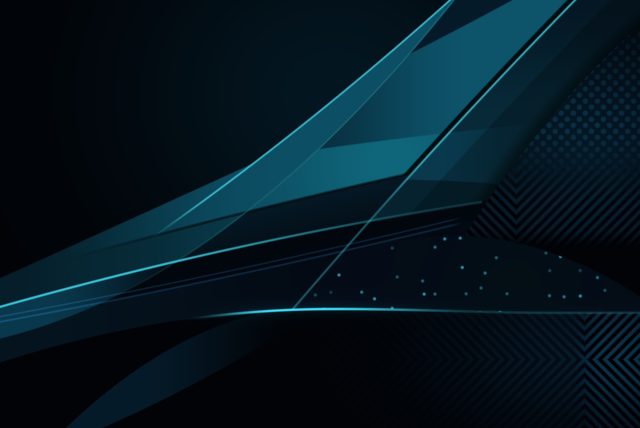
Write a WebGL 2 fragment shader that draws this background.

```glsl
#version 300 es
precision highp float;
// Dark abstract backdrop: swept teal glass panels, glowing edges, dots and chevrons.
uniform vec2 u_resolution;
out vec4 fragColor;

const vec3 INK = vec3(.004, .01, .025);
const vec3 NAVY = vec3(.012, .035, .07);
const vec3 SLATE = vec3(.018, .09, .14);
const vec3 DEEP = vec3(.03, .18, .245);
const vec3 TEAL = vec3(.045, .29, .37);
const vec3 BRIGHT = vec3(.06, .4, .48);
const vec3 GLOW = vec3(.24, .8, .88);
const vec3 STEEL = vec3(.035, .12, .19);
const float CHEVRON_STEP = .024;
const float MESH_STEP = .02;
const float DOT_CELL = .048;
const float DOT_RADIUS = .0036;

vec2 p;   // position in canvas heights
float aa; // one pixel

float hash(vec2 c) { return fract(sin(dot(c, vec2(127.1, 311.7))) * 43758.5453); }

float ramp(float a, float b, float x) {
  float t = clamp((x - a) / (b - a), 0., 1.);
  return t * t * (3. - 2. * t);
}

// Signed distance, positive above the parabola through three points.
float arc(vec3 x, vec3 y) {
  float s = (y.y - y.x) / (x.y - x.x);
  float k = ((y.z - y.y) / (x.z - x.y) - s) / (x.z - x.x);
  float slope = s + k * (2. * p.x - x.x - x.y);
  return (p.y - y.x - (p.x - x.x) * (s + k * (p.x - x.y))) / sqrt(1. + slope * slope);
}

float cover(float d) { return ramp(-aa, aa, d); }
float overlap(float a, float b, float c) { return cover(min(min(a, b), c)); }
float stroke(float d, float w) { return cover(w - abs(d)); }
float halo(vec2 c, vec2 r) { vec2 q = (p - c) / r; return exp(-dot(q, q)); }

float chevrons(float t) {
  float w = aa / CHEVRON_STEP * 1.5;
  return ramp(.25 - w, .25 + w, abs(fract(t / CHEVRON_STEP) - .5));
}

float mesh() {
  vec2 q = vec2(p.x + p.y, p.y - p.x) * .707 / MESH_STEP;
  return ramp(.42, .2, length(fract(q) - .5));
}

float scatter() {
  vec2 id = floor(p / DOT_CELL);
  vec2 spot = vec2(hash(id), hash(id + 17.)) * .7 + .15;
  float d = length(p - (id + spot) * DOT_CELL);
  return cover(DOT_RADIUS - d) * step(.4, hash(id + 5.)) * (.35 + .65 * hash(id + 9.));
}

void main() {
  p = gl_FragCoord.xy / u_resolution * vec2(1.5, 1);
  aa = 1. / u_resolution.y;

  // Curves shared by panels and lit edges
  float crest = arc(vec3(.348, .703, 1.055), vec3(.439, .703, 1));
  float shoulder = arc(vec3(0, .293, .586), vec3(.35, .482, .615));
  float blade = arc(vec3(0, .586, 1.064), vec3(.209, .512, 1));
  float belly = arc(vec3(0, .469, .967), vec3(.35, .477, .596));
  float sweep = arc(vec3(0, .586, 1.123), vec3(.283, .428, .527));
  float spine = arc(vec3(.684, .967, 1.348), vec3(.275, .596, 1));
  float border = arc(vec3(1.084, 1.279, 1.5), vec3(.443, .713, .941));
  float band = arc(vec3(.723, 1.035, 1.279), vec3(.648, .688, .713));
  float roof = arc(vec3(.82, .918, 1.201), vec3(.805, .853, 1));
  float fold = arc(vec3(.967, 1.08, 1.21), vec3(.58, .576, .566));
  float rail = arc(vec3(0, .586, 1.074), vec3(.248, .365, .477));
  float hump = arc(vec3(.889, 1.17, 1.5), vec3(.428, .44, .307));
  float bend = max(.78 - p.x, 0.);
  float ground = p.y - .278 + .207 * bend * bend + .009 * ramp(.8, 1.3, p.x);

  // Night sky
  vec3 col = mix(INK, vec3(.012, .085, .125), halo(vec2(.78, .78), vec2(.48, .42)));

  // Patterned wall on the right
  float lit = halo(vec2(1.36, .66), vec2(.28, .23));
  vec3 wall = mix(NAVY * .7, SLATE, lit);
  wall += DEEP * mesh() * .45 * ramp(.56, .72, p.y) * (.25 + lit);
  wall += (chevrons(p.y - abs(p.x - 1.21)) - .5) * DEEP * .55 * ramp(.64, .52, p.y);
  col = mix(col, mix(INK, wall, ramp(.415, .47, p.y)), cover(-border));

  // Glass right of the spine
  vec3 glass = mix(DEEP * .9, SLATE, ramp(.72, 1., p.y));
  glass = mix(glass, DEEP * 1.25, cover(-band) * ramp(1.3, 1., p.x));
  glass = mix(glass, DEEP * .75, cover(-fold));
  glass *= (1. - .22 * cover(-spine - .06)) * (.55 + .45 * ramp(0., .04, border));
  col = mix(col, glass, overlap(-spine, border, sweep));

  // Central panel
  vec3 panel = mix(DEEP, TEAL * 1.12, ramp(.7, 1.1, p.x));
  panel = mix(panel, mix(TEAL, BRIGHT, halo(vec2(.92, .62), vec2(.25))), cover(-band));
  panel = mix(panel, SLATE * 1.15, cover(roof));
  panel = mix(panel, SLATE * mix(1., .65, ramp(0., .1, -belly)), cover(-belly));
  col = mix(col, panel, overlap(-blade, spine, sweep));

  // Left wing and the dark seams
  vec3 wing = mix(DEEP * .65, TEAL * 1.05, ramp(0., .65, p.x));
  wing *= 1. - .25 * cover(-belly) * ramp(.1, .4, p.x);
  col = mix(col, wing, cover(min(-min(crest, shoulder), blade)));
  col *= 1. - .55 * stroke(belly, .003) * cover(spine) * ramp(.1, .5, p.x);
  col *= 1. - .85 * overlap(spine, .013 - spine, belly);

  // Shadowed layers and dotted dome
  vec3 under = mix(NAVY * .75, mix(SLATE * .85, NAVY, ramp(0., .9, p.x)), cover(-rail));
  under = mix(under, DEEP * 1.2, cover(blade) * ramp(.5, .1, p.x));
  col = mix(col, under, overlap(-sweep, ground, max(border, -hump)));
  float dome = overlap(-hump, ground, -spine);
  col = mix(col, mix(NAVY * 1.25, SLATE * .6, halo(vec2(1.2, .33), vec2(.2))), dome);
  col += GLOW * .65 * scatter() * dome;

  // Floor with leaf and chevrons
  float glint = halo(vec2(1.4, .17), vec2(.36, .17));
  float zig = chevrons(abs(p.y - .16) - abs(p.x - 1.37)) - .4;
  vec3 base = INK + glint * (SLATE * .65 + zig * DEEP * (.3 + .9 * ramp(1.33, 1.42, p.x)));
  float leafTop = arc(vec3(.156, .313, .586), vec3(.002, .131, .262));
  float leafBase = arc(vec3(.244, .488, .72), vec3(.002, .121, .258));
  base = mix(base, SLATE * 1.15, cover(min(-leafTop, leafBase)) * ramp(.72, .3, p.x));
  col = mix(col, base, cover(-ground));

  // Lit edges
  col += STEEL * (stroke(rail, .002) + stroke(rail - .012, .0015)) * ramp(1.09, 1.05, p.x);
  col = mix(col, GLOW * .6, stroke(blade, .0014) * ramp(.1, .8, p.x) * .75);
  col = mix(col, GLOW, stroke(crest, .002) * ramp(.34, .5, p.x) * .9);
  col = mix(col, GLOW, stroke(sweep, .0026) * mix(.95, .2, ramp(.25, 1.1, p.x)) * step(p.x, 1.13));
  col = mix(col, GLOW * .9, stroke(spine, .0023) * mix(.45, .9, ramp(.5, .65, p.y)) * cover(ground));
  float rim = ramp(.42, .65, p.x) * mix(1., .2, ramp(.75, 1.12, p.x));
  col = mix(col, GLOW, stroke(ground, .0028) * rim) + TEAL * .3 * exp(-abs(ground) * 90.) * rim;
  fragColor = vec4(col, 1);
}
```
